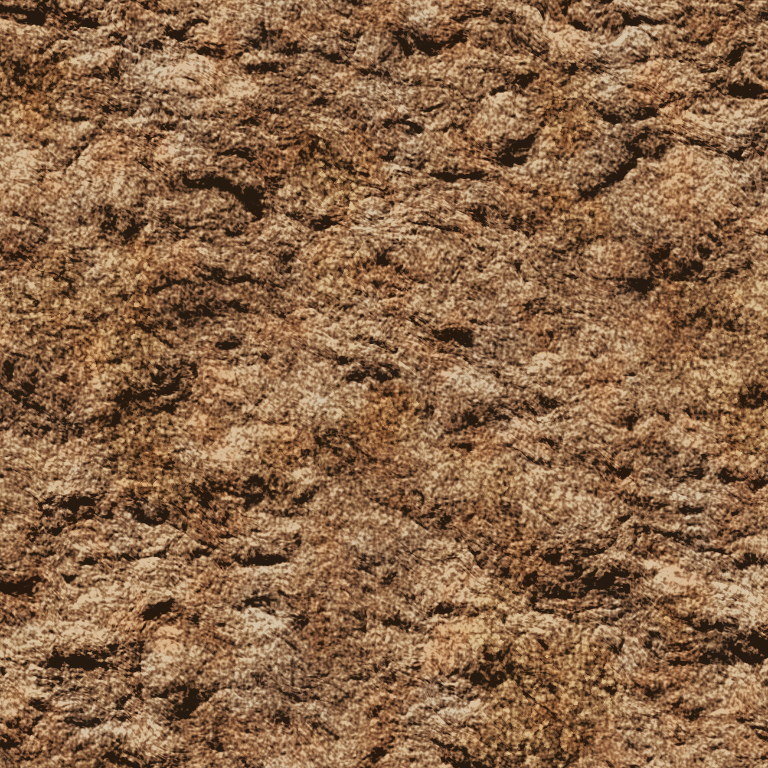
A WebGL 2 fragment shader for this texture:

```glsl
#version 300 es
precision highp float;

uniform vec2 u_resolution;
out vec4 fragColor;

const vec2 LIGHT_DIR = vec2(-0.42, 0.91);
const vec2 STRATA_DIR = vec2(0.88, -0.47);
const mat2 OCTAVE = mat2(1.6, 1.2, -1.2, 1.6);

float hash(vec2 p) {
  vec3 q = fract(vec3(p.xyx) * 0.1031);
  q += dot(q, q.yzx + 33.33);
  return fract((q.x + q.y) * q.z);
}

vec2 gradientAt(vec2 cell) {
  float angle = 6.2832 * hash(cell);
  return vec2(cos(angle), sin(angle));
}

// Gradient noise, roughly -0.7 to 0.7
float noise(vec2 p) {
  vec2 i = floor(p), f = fract(p);
  vec2 u = f * f * f * (f * (f * 6.0 - 15.0) + 10.0);
  vec2 e = vec2(1.0, 0.0);
  float low = mix(dot(gradientAt(i), f), dot(gradientAt(i + e.xy), f - e.xy), u.x);
  float high = mix(dot(gradientAt(i + e.yx), f - e.yx), dot(gradientAt(i + e.xx), f - e.xx), u.x);
  return mix(low, high, u.y);
}

float fbm(vec2 p, int octaves) {
  float sum = 0.0, amp = 1.0;
  for (int i = 0; i < octaves; i++) {
    sum += amp * noise(p);
    p = OCTAVE * p + 17.3;
    amp *= 0.55;
  }
  return sum;
}

// Rounded lumps separated by sharp creases
float billow(vec2 p, int octaves) {
  float sum = 0.0, amp = 1.0;
  for (int i = 0; i < octaves; i++) {
    float n = noise(p);
    sum += amp * mix(abs(n), n, 0.2);
    p = OCTAVE * p + 9.7;
    amp *= 0.53;
  }
  return sum;
}

// Coordinates along and across the tilted layers
vec2 strata(vec2 p, float squeeze) {
  vec2 across = vec2(-STRATA_DIR.y, STRATA_DIR.x);
  return vec2(dot(p, STRATA_DIR), dot(p, across) * squeeze);
}

float rockHeight(vec2 p, vec2 warp) {
  return billow(strata(p + warp, 1.35) * 5.5 + 31.0, 6);
}

// Distance to the nearest pebble centre, and that pebble's random value
vec2 pebbles(vec2 p) {
  vec2 cell = floor(p), f = fract(p), best = vec2(9.0, 0.0);
  for (int y = -1; y <= 1; y++) {
    for (int x = -1; x <= 1; x++) {
      vec2 o = vec2(x, y), id = cell + o;
      vec2 centre = o + vec2(hash(id + 3.1), hash(id + 71.7));
      float d = length(centre - f);
      if (d < best.x) best = vec2(d, hash(id + 140.3));
    }
  }
  return best;
}

float castShadow(vec2 p, vec2 warp, float base) {
  float shadow = 0.0;
  for (int i = 1; i <= 4; i++) {
    float reach = 0.0035 * float(i);
    shadow = max(shadow, rockHeight(p + LIGHT_DIR * reach, warp) - base - reach * 7.0);
  }
  return shadow;
}

float fissure(vec2 p, vec2 warp) {
  float line = abs(fbm(strata(p + warp, 1.8) * 5.0 + 57.0, 6));
  float mask = smoothstep(0.0, 0.35, noise(p * 8.0 + 83.0));
  return mask * (1.0 - smoothstep(0.0, 0.06, line));
}

// Tone 0..1 to earth colours
vec3 earth(float tone) {
  const vec3 colours[6] = vec3[6](
    vec3(0.15, 0.10, 0.06), vec3(0.35, 0.24, 0.16), vec3(0.50, 0.33, 0.22),
    vec3(0.60, 0.44, 0.30), vec3(0.71, 0.56, 0.40), vec3(0.85, 0.75, 0.61));
  const float stops[6] = float[6](0.03, 0.15, 0.34, 0.575, 0.80, 0.96);
  vec3 c = colours[0];
  for (int i = 1; i < 6; i++) {
    c = mix(c, colours[i], clamp((tone - stops[i - 1]) / (stops[i] - stops[i - 1]), 0.0, 1.0));
  }
  return c;
}

void main() {
  vec2 p = gl_FragCoord.xy / u_resolution.y;
  vec2 warp = 0.018 * vec2(fbm(p * 8.0 + 5.0, 3), fbm(p * 8.0 + 47.0, 3));

  // Relief lighting
  float h = rockHeight(p, warp);
  float slope = h - rockHeight(p + LIGHT_DIR * 0.003, warp);
  float shadow = min(castShadow(p, warp, h) * 22.0, 2.0);
  float gravel = smoothstep(0.05, 0.45, fbm(p * 3.6 + 12.0, 4));
  float roughness = mix(1.2, 0.65, gravel) * (1.0 + 0.7 * noise(p * 3.0 + 91.0));

  // Surface detail
  vec2 pebble = pebbles(p * 125.0);
  float grit = 1.7 * (0.45 - pebble.x) + 1.6 * (pebble.y - 0.5);
  float grain = 1.9 * noise(p * 235.0) + 1.2 * noise(p * 130.0 + 7.0);
  float patches = fbm(strata(p + warp, 1.3) * 6.0 + 22.0, 6);

  float light = 0.08 + roughness * (24.0 * slope - shadow);
  light += 0.9 * patches + grain + grit * mix(0.35, 1.0, gravel) - 0.3 * gravel;
  light -= 1.3 * fissure(p, warp);
  vec3 colour = earth(1.0 / (1.0 + exp(-1.6 * light)));

  // Rust, ochre and grey stains
  float rust = smoothstep(-0.1, 0.5, fbm(p * 13.0 + 64.0, 5));
  float grey = smoothstep(0.0, 0.5, fbm(p * 7.0 + 38.0, 5)) * (1.0 - gravel);
  colour *= mix(vec3(1.0), vec3(1.01, 0.94, 0.88), rust);
  colour *= mix(vec3(1.0), vec3(0.99, 1.03, 1.09), grey);
  colour *= mix(vec3(1.0), vec3(1.01, 0.99, 0.91), gravel);
  fragColor = vec4(colour, 1.0);
}
```
